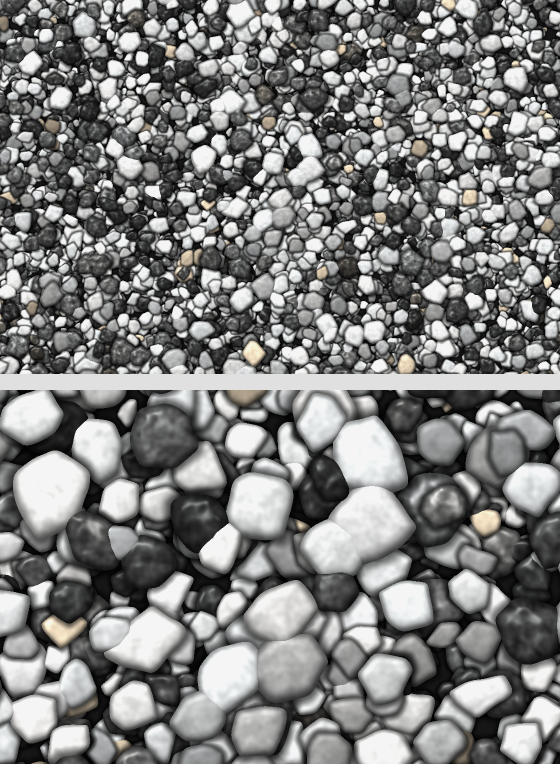
Top, the full canvas; bottom, a detail of the centre.
A Shadertoy shader for this texture:

```glsl
// Dense bed of wet crushed marble gravel: white, grey and near-black stones.
#define GRAIN 0.030        // cell size of the finest layer, in canvas heights
#define GROWTH 0.0052      // extra cell size per layer
#define LAYERS 6
#define SIDES 7
#define DARK_SHARE 0.34
#define GREY_SHARE 0.17
#define TAN_SHARE 0.035
#define GLOSS 0.55
#define EXPOSURE 1.06
#define LIGHT_DIR vec3(-0.25, 0.60, 0.76)

const float TAU = 6.2831853;

struct Stone {
    float edge;     // 0 at the centre, 1 on the outline
    vec2 outward;   // direction towards the nearest side
    vec2 centre;
    vec3 id;
};

vec3 hash3(vec3 q) {
    q = fract(q * vec3(0.1031, 0.1030, 0.0973));
    q += dot(q, q.yxz + 33.33);
    return fract((q.xxy + q.yxx) * q.zyx);
}

float cornerDot(vec2 cell, vec2 corner, vec2 f) {
    vec2 g = hash3(vec3(cell + corner, 7.0)).xy * 2.0 - 1.0;
    return dot(g, f - corner);
}

float gradientNoise(vec2 p) {
    vec2 i = floor(p), f = fract(p);
    vec2 u = f * f * f * (f * (f * 6.0 - 15.0) + 10.0);
    float low = mix(cornerDot(i, vec2(0, 0), f), cornerDot(i, vec2(1, 0), f), u.x);
    float high = mix(cornerDot(i, vec2(0, 1), f), cornerDot(i, vec2(1, 1), f), u.x);
    return mix(low, high, u.y);
}

mat2 rotation(float a) {
    return mat2(cos(a), sin(a), -sin(a), cos(a));
}

// Rounded irregular polygon: returns outward direction and edge value
vec3 pebbleShape(vec2 p, float radius, float aspect, float axis, vec3 id) {
    float sum = 0.0;
    vec2 outward = vec2(0.0);
    for (int i = 0; i < SIDES; i++) {
        vec3 rnd = hash3(id * 91.0 + float(i) * 5.3);
        float a = (float(i) + 0.7 * rnd.x) * TAU / float(SIDES);
        vec2 dir = vec2(cos(a + axis), sin(a + axis));
        float reach = radius * length(vec2(cos(a), aspect * sin(a))) * mix(0.8, 1.12, rnd.y);
        float t = max(dot(p, dir) / reach, 0.0);
        float t4 = t * t * t * t;
        float weight = t4 * t4 * t4;
        sum += weight;
        outward += weight * dir;
    }
    return vec3(outward / max(length(outward), 1e-9), pow(sum, 1.0 / 12.0));
}

// Nearest stone of one jittered grid
Stone nearestStone(vec2 p, float cellSize, float layer, float occupancy) {
    Stone best = Stone(9.0, vec2(0.0), vec2(0.0), vec3(0.0));
    mat2 turn = rotation(layer * 1.13 + 0.4);
    vec2 q = turn * p / cellSize + layer * 17.3 + 60.0;
    vec2 cell = floor(q);
    for (int y = -1; y <= 1; y++)
    for (int x = -1; x <= 1; x++) {
        vec2 c = cell + vec2(x, y);
        vec3 place = hash3(vec3(c, layer + 1.0));
        if (place.z > occupancy) continue;
        vec3 id = hash3(vec3(c, layer + 31.0));
        vec3 form = hash3(vec3(c, layer + 57.0));
        vec2 offset = q - c - mix(vec2(0.14), vec2(0.86), place.xy);
        float radius = mix(0.36, 0.66, form.x * form.x);
        if (length(offset) > radius * 1.7) continue;
        vec3 shape = pebbleShape(offset, radius, mix(0.62, 1.0, form.y), form.z * TAU, id);
        if (shape.z < best.edge)
            best = Stone(shape.z, shape.xy * turn, p - offset * turn * cellSize, id);
    }
    return best;
}

vec3 stoneColour(Stone s, vec2 p) {
    float kind = s.id.x + 0.22 * gradientNoise(s.centre * 5.0 + 3.0);
    float isDark = step(kind, DARK_SHARE);
    float isLight = step(DARK_SHARE + GREY_SHARE, kind);
    float albedo = mix(mix(0.54, 0.74, s.id.y), mix(0.80, 1.03, s.id.y), isLight);
    albedo = mix(albedo, mix(0.15, 0.42, s.id.y), isDark);

    // Mineral mottling, strongest in the dark stones
    vec2 q = p + s.id.xy * 13.0;
    float blotch = gradientNoise(q * 70.0) + 0.6 * gradientNoise(q * 170.0);
    albedo *= 1.0 + blotch * mix(0.18, 0.8, isDark);
    vec3 tint = mix(vec3(0.985, 1.0, 1.005), vec3(1.0, 0.995, 0.985), s.id.z);
    tint = mix(tint, vec3(0.98, 0.90, 0.78), step(1.0 - TAN_SHARE, s.id.z) * (1.0 - 0.5 * isDark));

    // Flat top, rounded rim, bumpy surface
    float slope = 0.22 * s.edge + 0.85 * smoothstep(0.55, 1.0, s.edge);
    vec2 bump = vec2(gradientNoise(q * 85.0 + 9.0), gradientNoise(q * 85.0 + 41.0));
    vec3 normal = normalize(vec3(s.outward * slope + bump * mix(0.2, 0.6, isDark), 1.0));
    vec3 light = normalize(LIGHT_DIR);
    float shade = 0.45 + 0.65 * max(dot(normal, light), 0.0);
    shade *= 1.0 - 0.45 * smoothstep(0.76, 1.02, s.edge);
    float glint = pow(max(dot(normal, normalize(light + vec3(0, 0, 1))), 0.0), 45.0);
    return tint * (albedo * shade + GLOSS * glint * mix(0.13, 0.6, isDark));
}

vec3 gravel(vec2 p) {
    p += 0.0022 * vec2(gradientNoise(p * 48.0), gradientNoise(p * 48.0 + 29.0));
    Stone top = Stone(9.0, vec2(0.0), vec2(0.0), vec3(0.0));
    float shadow = 1.0;
    // Fine stones lie below, coarse ones above; each layer shades the next
    for (int i = 0; i < LAYERS; i++) {
        float layer = float(i);
        Stone s = nearestStone(p, GRAIN + GROWTH * layer, layer, 0.95 - 0.07 * layer);
        if (s.edge < 1.0) {
            top = s;
            shadow = 1.0;
        } else {
            shadow *= mix(0.38, 1.0, smoothstep(0.98, 1.35, s.edge));
        }
    }
    vec3 colour = top.edge < 1.0 ? stoneColour(top, p) : vec3(0.08);
    return min(colour * shadow * EXPOSURE, vec3(0.96));
}

void mainImage(out vec4 fragColor, in vec2 fragCoord) {
    vec3 colour = vec3(0.0);
    for (int i = 0; i < 4; i++) {   // 2 x 2 supersampling
        vec2 sub = vec2(i % 2, i / 2) * 0.5 - 0.25;
        colour += gravel((fragCoord + sub) / iResolution.y);
    }
    fragColor = vec4(colour * 0.25, 1.0);
}
```
